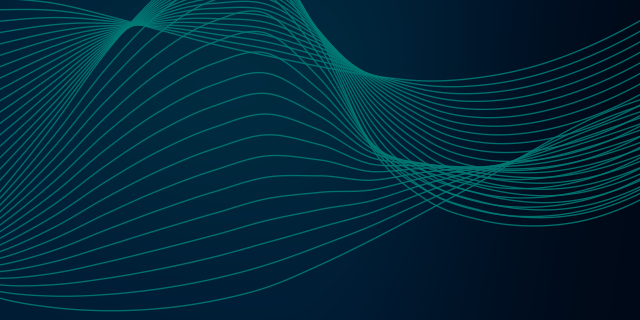
Reproduce this background procedurally as a Shadertoy shader.

```glsl
#define LOWER_STEPS 16
#define UPPER_STEPS 17
#define HALF_WIDTH 0.0021
#define LINE_ALPHA 0.9
#define KNOTS_PER_UNIT 6.0
#define LINE_COLOR vec3(0.0, 0.475, 0.455)
#define NAVY vec3(0.0, 0.105, 0.205)
#define TEAL_GLOW vec3(0.0, 0.17, 0.25)
#define MIDNIGHT vec3(0.0, 0.035, 0.09)

// Spline heights of the (lower, middle, upper) guide curves
const vec3 knots[15] = vec3[15](
    vec3(0.128, 0.219, 1.008), vec3(0.068, 0.401, 1.005),
    vec3(0.039, 0.609, 0.990), vec3(0.029, 0.839, 0.951),
    vec3(0.036, 1.021, 0.906), vec3(0.060, 1.130, 0.862),
    vec3(0.102, 1.135, 0.826), vec3(0.172, 0.883, 0.792),
    vec3(0.253, 0.531, 0.763), vec3(0.341, 0.375, 0.747),
    vec3(0.432, 0.313, 0.758), vec3(0.531, 0.294, 0.792),
    vec3(0.622, 0.313, 0.852), vec3(0.688, 0.375, 0.935),
    vec3(0.732, 0.479, 1.039));

// Catmull-Rom interpolation of all three guides at once
vec3 guides(float x) {
    float s = x * KNOTS_PER_UNIT;
    int i = clamp(int(floor(s)), 0, 11);
    float t = s - float(i);
    vec3 a = knots[i], b = knots[i + 1], c = knots[i + 2], d = knots[i + 3];
    return b + 0.5 * t * (c - a + t * (2.0 * a - 5.0 * b + 4.0 * c - d
         + t * (3.0 * (b - c) + d - a)));
}

float bump(float x, float center, float width) {
    float d = (x - center) / width;
    return exp(-d * d);
}

// How far each family bows away from a straight blend: (lower, upper)
vec2 bows(float x) {
    return vec2(0.52 * bump(x, 1.302, 0.365),
                0.285 * bump(x, 1.133, 0.24) - 0.05 * bump(x, 0.42, 0.12));
}

float blend(float from, float to, float bow, float t) {
    return mix(from, to, t) + bow * t * (1.0 - t);
}

float strand(vec3 guide, vec2 bow, int index) {
    if (index <= LOWER_STEPS)
        return blend(guide.x, guide.y, bow.x, float(index) / float(LOWER_STEPS));
    return blend(guide.y, guide.z, bow.y,
                 float(index - LOWER_STEPS) / float(UPPER_STEPS));
}

vec3 background(vec2 p) {
    vec2 fromGlow = (p - vec2(0.72, 0.74)) / vec2(0.75, 0.55);
    vec3 color = mix(NAVY, TEAL_GLOW, exp(-dot(fromGlow, fromGlow)));
    float shade = smoothstep(0.95, 2.1, p.x - 0.15 * (p.y - 0.5));
    return mix(color, MIDNIGHT, shade);
}

void mainImage(out vec4 fragColor, in vec2 fragCoord) {
    vec2 p = fragCoord / iResolution.xy * vec2(2.0, 1.0);
    float pixel = 1.0 / iResolution.y;

    // Guides here and a short step ahead, for the slope of each strand
    float stepX = 0.002;
    vec3 guideHere = guides(p.x), guideNext = guides(p.x + stepX);
    vec2 bowHere = bows(p.x), bowNext = bows(p.x + stepX);

    // Accumulate the strands as translucent layers
    float clear = 1.0;
    for (int i = 0; i <= LOWER_STEPS + UPPER_STEPS; i++) {
        float height = strand(guideHere, bowHere, i);
        float slope = (strand(guideNext, bowNext, i) - height) / stepX;
        float dist = abs(p.y - height) / sqrt(1.0 + slope * slope);
        float cover = clamp(0.5 + (HALF_WIDTH - dist) / pixel, 0.0, 1.0);
        clear *= 1.0 - LINE_ALPHA * cover;
    }

    fragColor = vec4(mix(LINE_COLOR, background(p), clear), 1.0);
}
```
